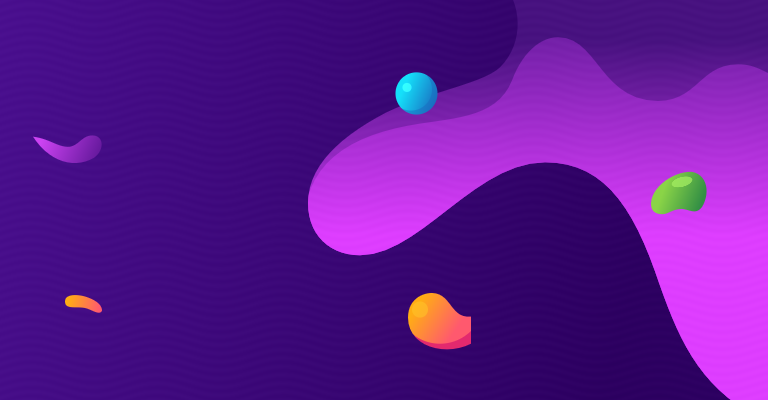
Give the GLSL for this background, as a Shadertoy shader.

```glsl
// Draws glossy candy drops floating round a flowing violet wave on deep purple.

const vec2 CANVAS = vec2(7.68, 3.98);     // design units, y pointing down
const int CURVE_STEPS = 14;
const vec3 NIGHT_LEFT = vec3(0.290, 0.060, 0.560);
const vec3 NIGHT_RIGHT = vec3(0.175, 0.000, 0.380);
const vec3 BACK_TOP = vec3(0.280, 0.070, 0.500);
const vec3 BACK_LOW = vec3(0.720, 0.200, 0.880);
const vec3 FRONT_TOP = vec3(0.430, 0.120, 0.640);
const vec3 FRONT_LOW = vec3(0.870, 0.240, 1.000);
const vec3 AMBER = vec3(1.00, 0.68, 0.08);
const vec3 CORAL = vec3(1.00, 0.35, 0.43);
const vec3 ROSE = vec3(0.89, 0.16, 0.43);
const vec3 LIME = vec3(0.54, 0.83, 0.28);
const vec3 LEAF = vec3(0.20, 0.56, 0.27);
const vec3 ORCHID = vec3(0.80, 0.26, 0.95);
const vec3 PLUM = vec3(0.38, 0.09, 0.60);
const vec3 CYAN = vec3(0.08, 0.88, 0.98);
const vec3 BLUE = vec3(0.10, 0.42, 0.75);
const float RIPPLE_STRENGTH = 0.006;
const float RIPPLE_FREQUENCY = 75.0;

// Outline traced by a pen, gathering its signed distance from one point
struct Path { vec2 at; vec2 pen; float dist2; float side; };

Path begin(vec2 at, vec2 start) { return Path(at, start, 1e6, 1.0); }

void lineTo(inout Path s, vec2 end) {
    vec2 e = end - s.pen, w = s.at - s.pen;
    vec2 gap = w - e * clamp(dot(w, e) / max(dot(e, e), 1e-8), 0.0, 1.0);
    s.dist2 = min(s.dist2, dot(gap, gap));
    bvec3 crossing = bvec3(s.at.y >= s.pen.y, s.at.y < end.y, e.x * w.y > e.y * w.x);
    if (all(crossing) || !any(crossing)) s.side = -s.side;
    s.pen = end;
}

void curveTo(inout Path s, vec2 b, vec2 c, vec2 d) {
    vec2 a = s.pen;
    for (int i = 1; i <= CURVE_STEPS; i++) {
        float t = float(i) / float(CURVE_STEPS), u = 1.0 - t;
        lineTo(s, u*u*u * a + 3.0*u*u*t * b + 3.0*u*t*t * c + t*t*t * d);
    }
}

float cover(float d) { return clamp(0.5 - d * iResolution.x / CANVAS.x, 0.0, 1.0); }
float fill(Path s) { return cover(s.side * sqrt(s.dist2)); }
float disc(vec2 p, vec2 center, float r) { return cover(length(p - center) - r); }

// Blend between two colours along the line from a to b
vec3 ramp(vec2 p, vec2 a, vec2 b, vec3 from, vec3 to) {
    return mix(from, to, clamp(dot(p - a, b - a) / dot(b - a, b - a), 0.0, 1.0));
}

// Broad shape behind, shared as the outer limit of the wave
float backWave(vec2 p) {
    Path s = begin(p, vec2(5.08, -0.1));
    curveTo(s, vec2(5.22, 0.12), vec2(5.22, 0.45), vec2(5.0, 0.67));
    curveTo(s, vec2(4.83, 0.83), vec2(4.3, 0.91), vec2(3.86, 1.12));
    curveTo(s, vec2(3.4, 1.36), vec2(3.08, 1.65), vec2(3.08, 2.02));
    curveTo(s, vec2(3.08, 2.34), vec2(3.3, 2.54), vec2(3.6, 2.54));
    curveTo(s, vec2(4.2, 2.54), vec2(4.75, 1.615), vec2(5.45, 1.615));
    curveTo(s, vec2(6.0, 1.615), vec2(6.3, 2.0), vec2(6.55, 2.7));
    curveTo(s, vec2(6.75, 3.28), vec2(6.92, 3.7), vec2(7.36, 4.02));
    lineTo(s, vec2(7.9, 4.1));
    lineTo(s, vec2(7.9, -0.1));
    lineTo(s, vec2(5.08, -0.1));
    return fill(s);
}

// Region below the rolling crest
float frontWave(vec2 p) {
    Path s = begin(p, vec2(3.05, 2.1));
    curveTo(s, vec2(3.12, 1.55), vec2(3.6, 1.32), vec2(4.2, 1.23));
    curveTo(s, vec2(4.6, 1.17), vec2(4.98, 1.15), vec2(5.12, 0.8));
    curveTo(s, vec2(5.22, 0.53), vec2(5.4, 0.37), vec2(5.58, 0.37));
    curveTo(s, vec2(5.98, 0.37), vec2(6.0, 1.0), vec2(6.58, 1.005));
    curveTo(s, vec2(6.98, 1.0), vec2(7.0, 0.64), vec2(7.38, 0.64));
    curveTo(s, vec2(7.55, 0.64), vec2(7.62, 0.7), vec2(7.9, 0.84));
    lineTo(s, vec2(7.9, 4.1));
    lineTo(s, vec2(3.0, 4.1));
    lineTo(s, vec2(3.05, 2.1));
    return fill(s);
}

void drawComma(inout vec3 col, vec2 p) {
    Path s = begin(p, vec2(0.33, 1.36));
    curveTo(s, vec2(0.5, 1.38), vec2(0.58, 1.47), vec2(0.70, 1.46));
    curveTo(s, vec2(0.8, 1.44), vec2(0.83, 1.33), vec2(0.95, 1.35));
    curveTo(s, vec2(1.04, 1.37), vec2(1.04, 1.5), vec2(0.94, 1.57));
    curveTo(s, vec2(0.75, 1.68), vec2(0.5, 1.62), vec2(0.33, 1.36));
    col = mix(col, ramp(p, vec2(0.42, 1.38), vec2(0.98, 1.62), ORCHID, PLUM), fill(s));
}

void drawSmallBean(inout vec3 col, vec2 p) {
    Path s = begin(p, vec2(0.65, 3.0));
    curveTo(s, vec2(0.65, 2.92), vec2(0.78, 2.93), vec2(0.85, 2.95));
    curveTo(s, vec2(0.95, 2.98), vec2(1.02, 3.03), vec2(1.02, 3.09));
    curveTo(s, vec2(1.0, 3.14), vec2(0.93, 3.09), vec2(0.87, 3.07));
    curveTo(s, vec2(0.78, 3.04), vec2(0.65, 3.09), vec2(0.65, 3.0));
    col = mix(col, ramp(p, vec2(0.68, 2.98), vec2(1.0, 3.06), AMBER, CORAL), fill(s));
}

void drawBigDrop(inout vec3 col, vec2 p) {
    Path s = begin(p, vec2(4.08, 3.16));
    curveTo(s, vec2(4.08, 2.98), vec2(4.22, 2.915), vec2(4.32, 2.915));
    curveTo(s, vec2(4.52, 2.92), vec2(4.5, 3.17), vec2(4.71, 3.15));
    lineTo(s, vec2(4.71, 3.42));
    curveTo(s, vec2(4.45, 3.55), vec2(4.08, 3.45), vec2(4.08, 3.16));
    vec3 body = ramp(p, vec2(4.2, 3.0), vec2(4.58, 3.25), AMBER, CORAL);
    body = mix(ROSE, body, disc(p, vec2(4.4, 2.98), 0.44));
    body = mix(body, AMBER + 0.08, 0.6 * disc(p, vec2(4.2, 3.08), 0.08));
    col = mix(col, body, fill(s));
}

void drawGreenBean(inout vec3 col, vec2 p) {
    Path s = begin(p, vec2(6.51, 2.02));
    curveTo(s, vec2(6.52, 1.85), vec2(6.75, 1.70), vec2(6.92, 1.71));
    curveTo(s, vec2(7.08, 1.74), vec2(7.1, 1.93), vec2(7.02, 2.06));
    curveTo(s, vec2(6.95, 2.15), vec2(6.88, 2.07), vec2(6.8, 2.08));
    curveTo(s, vec2(6.7, 2.09), vec2(6.68, 2.14), vec2(6.6, 2.13));
    curveTo(s, vec2(6.53, 2.12), vec2(6.51, 2.08), vec2(6.51, 2.02));
    vec3 body = ramp(p, vec2(6.65, 1.86), vec2(7.02, 2.0), LIME, LEAF);
    vec2 shine = (p - vec2(6.82, 1.81)) * mat2(1.0, -0.3, 0.6, 2.2);
    body = mix(body, LIME + 0.1, 0.75 * disc(shine, vec2(0.0), 0.11));
    col = mix(col, body, fill(s));
}

void drawBall(inout vec3 col, vec2 p) {
    vec3 body = ramp(p, vec2(4.04, 0.86), vec2(4.38, 1.0), CYAN, BLUE);
    body = mix(mix(body, BLUE, 0.5), body, disc(p, vec2(4.11, 0.89), 0.21));
    body = mix(body, CYAN + 0.2, 0.6 * disc(p, vec2(4.07, 0.87), 0.045));
    col = mix(col, body, disc(p, vec2(4.165, 0.93), 0.21));
}

void mainImage(out vec4 fragColor, in vec2 fragCoord) {
    vec2 uv = fragCoord / iResolution.xy;
    vec2 p = vec2(uv.x, 1.0 - uv.y) * CANVAS;

    // Ground and the two wave layers
    vec3 col = ramp(p, vec2(0.0), vec2(6.6, 1.6), NIGHT_LEFT, NIGHT_RIGHT);
    float back = backWave(p);
    col = mix(col, ramp(p, vec2(0.0, 0.4), vec2(0.0, 2.1), BACK_TOP, BACK_LOW), back);
    vec3 front = ramp(p, vec2(0.0, 0.3), vec2(0.0, 2.35), FRONT_TOP, FRONT_LOW);
    col = mix(col, front, back * frontWave(p));

    // Faint wavy ripples
    col += RIPPLE_STRENGTH * sin(RIPPLE_FREQUENCY * (p.y + 0.06 * sin(p.x * 5.0)));

    // Floating candies
    drawComma(col, p);
    drawSmallBean(col, p);
    drawBigDrop(col, p);
    drawGreenBean(col, p);
    drawBall(col, p);
    fragColor = vec4(clamp(col, 0.0, 1.0), 1.0);
}
```
